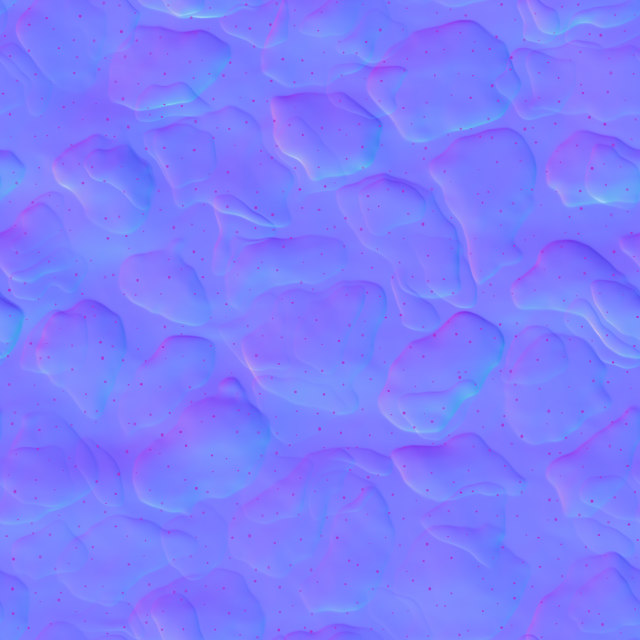
A WebGL 1 fragment shader for this texture map:

```glsl
precision highp float;
uniform vec2 u_resolution;

const vec2 STONE_GRID = vec2(5.0, 6.0);
const vec2 PEBBLE_GRID = vec2(9.0, 10.0);
const float PEBBLE_SHARE = 0.5;
const float PEBBLE_HEIGHT = 0.4;
const float JITTER = 0.8;
const float EDGE_WIDTH = 0.13;    // slope falloff, in cells
const float GAP_WIDE = 0.45;      // wall level at the widest joints
const float GAP_NARROW = 0.9;
const float FOOT_SOFTNESS = 0.004;
const float LIP_HEIGHT = 0.11;    // narrow steep rim at the foot
const float LIP_SHARPNESS = 14.0;
const float RELIEF = 0.0062;
const float SAMPLE_STEP = 0.001;
const float UNDULATION = 1.9;
const float ROUGHNESS = 0.3;
const float GRAIN = 0.06;
const float SPECK_GRID = 29.0;
const float SPECK_RADIUS = 0.0021;
const vec3 SPECK_COLOR = vec3(0.66, 0.2, 0.82);
const vec3 FLAT_SHIFT = vec3(-0.01, -0.01, 0.0);
const vec3 GLINT_COLOR = vec3(0.24, 0.12, 0.1);

float hash(vec2 p) {
  return fract(sin(dot(p, vec2(127.1, 311.7))) * 43758.5453);
}

vec2 hash2(vec2 p) {
  return vec2(hash(p), hash(p + vec2(37.3, 17.9)));
}

// Value noise that wraps after "period" cells over the canvas
float noise(vec2 p, vec2 period, float seed) {
  p *= period;
  vec2 i = floor(p);
  vec2 f = p - i;
  f = f * f * f * (f * (f * 6.0 - 15.0) + 10.0);
  vec2 a = mod(i, period) + seed;
  vec2 b = mod(i + 1.0, period) + seed;
  return mix(mix(hash(a), hash(vec2(b.x, a.y)), f.x),
             mix(hash(vec2(a.x, b.y)), hash(b), f.x), f.y);
}

vec2 noise2(vec2 p, float period, float seed) {
  return vec2(noise(p, vec2(period), seed), noise(p, vec2(period), seed + 58.0)) - 0.5;
}

vec2 warp(vec2 p) {
  return p + 0.05 * noise2(p, 9.0, 3.0) + 0.026 * noise2(p, 22.0, 19.0)
           + 0.006 * noise2(p, 47.0, 33.0);
}

vec2 cellPoint(vec2 cell, vec2 grid, float seed) {
  return cell + 0.5 + JITTER * (hash2(mod(cell, grid) + seed) - 0.5);
}

// Rounded Voronoi stones: flat tops, steep feet, level joints
float stones(vec2 p, vec2 grid, float share, float gap, float seed) {
  p *= grid;
  vec2 base = floor(p);
  vec2 owner = base;
  vec2 center = p;
  float nearest = 100.0;
  for (int y = -1; y <= 1; y++) {
    for (int x = -1; x <= 1; x++) {
      vec2 cell = base + vec2(float(x), float(y));
      vec2 point = cellPoint(cell, grid, seed);
      float d = dot(point - p, point - p);
      if (d < nearest) {
        nearest = d;
        owner = cell;
        center = point;
      }
    }
  }
  float wall = 0.0;
  for (int y = -1; y <= 1; y++) {
    for (int x = -1; x <= 1; x++) {
      if (x == 0 && y == 0) continue;
      vec2 point = cellPoint(owner + vec2(float(x), float(y)), grid, seed);
      float d = dot(0.5 * (center + point) - p, normalize(point - center));
      wall += exp(-d / EDGE_WIDTH);
    }
  }
  float t = 1.0 - wall / gap;
  float rise = 0.5 * (t + sqrt(t * t + FOOT_SOFTNESS));
  float pick = hash(mod(owner, grid) + seed + 7.7);
  float size = step(pick, share) * (0.65 + 0.5 * pick / share);
  return size * (rise + LIP_HEIGHT * (1.0 - exp(-LIP_SHARPNESS * rise)));
}

float height(vec2 p) {
  vec2 q = warp(p);
  float wear = mix(0.3, 1.5, noise(p, vec2(8.0), 41.0));
  float gap = mix(GAP_WIDE, GAP_NARROW, noise(p, vec2(6.0), 13.0));
  float h = wear * stones(q, STONE_GRID, 1.0, gap, 11.0);
  h += PEBBLE_HEIGHT * wear * stones(q, PEBBLE_GRID, PEBBLE_SHARE, gap, 53.0);
  h += UNDULATION * noise(p, vec2(6.0, 9.0), 29.0);
  h += ROUGHNESS * noise(q, vec2(17.0, 21.0), 67.0);
  return h + GRAIN * noise(p, vec2(43.0), 71.0);
}

// Small scattered pits, one per cell
float specks(vec2 p) {
  vec2 cell = floor(p * SPECK_GRID);
  vec2 spot = (cell + 0.1 + 0.8 * hash2(cell + 5.0)) / SPECK_GRID;
  float radius = SPECK_RADIUS * mix(0.45, 1.1, hash(cell + 91.0));
  float soft = 0.7 / u_resolution.y;
  float d = length((p - spot) * vec2(1.0, mix(0.8, 1.3, hash(cell + 23.0))));
  return (1.0 - smoothstep(radius - soft, radius + soft, d)) * mix(0.4, 1.0, hash(cell + 47.0));
}

void main() {
  vec2 p = gl_FragCoord.xy / u_resolution;
  vec2 e = vec2(SAMPLE_STEP, 0.0);
  vec2 slope = vec2(height(p + e.xy) - height(p - e.xy),
                    height(p + e.yx) - height(p - e.yx)) / (2.0 * SAMPLE_STEP);
  vec3 normal = normalize(vec3(RELIEF * slope, 1.0));
  vec3 color = 0.5 + 0.5 * normal + FLAT_SHIFT;
  color += GLINT_COLOR * smoothstep(0.35, 0.7, normal.y + 0.3 * normal.x);
  color = mix(color, SPECK_COLOR, specks(p));
  gl_FragColor = vec4(clamp(color, 0.0, 1.0), 1.0);
}
```
